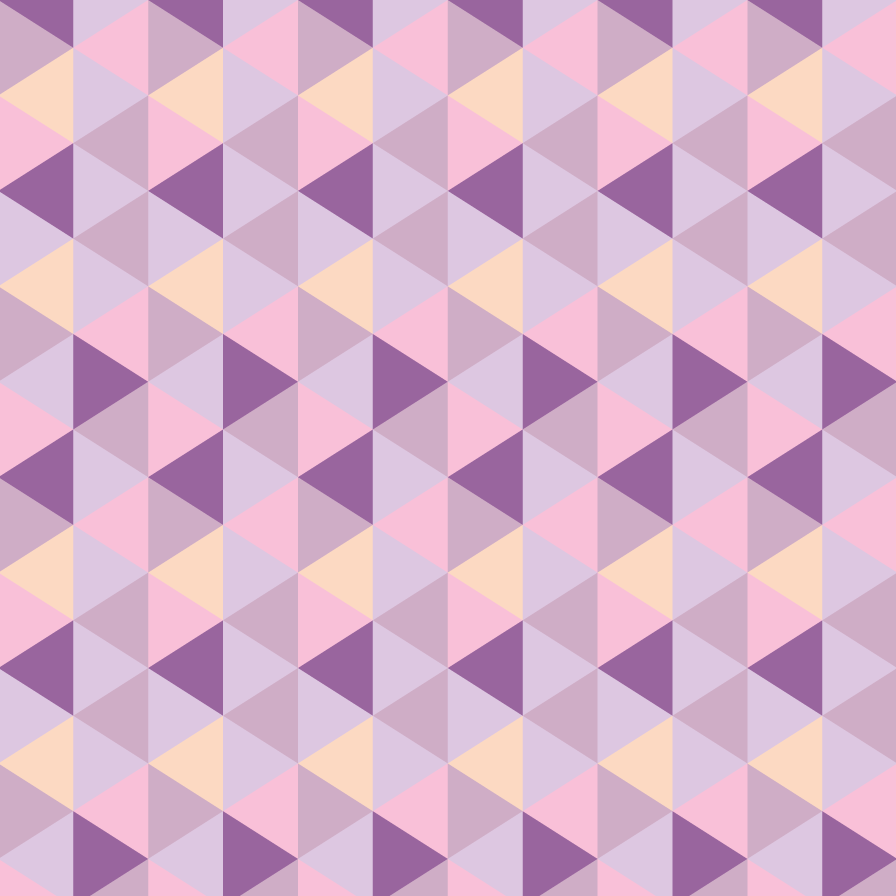
Reproduce this pattern procedurally as a WebGL 1 fragment shader.

```glsl
precision highp float;

uniform vec2 u_resolution;

const vec3 LAVENDER = vec3(0.867, 0.780, 0.882);
const vec3 PINK = vec3(0.976, 0.753, 0.847);
const vec3 MAUVE = vec3(0.812, 0.678, 0.776);
const vec3 PEACH = vec3(0.988, 0.851, 0.761);
const vec3 PURPLE = vec3(0.600, 0.396, 0.620);

// Triangles whose base lies on the centre line of a column pair
vec3 innerColor(bool leftColumn, float row) {
  if (!leftColumn) return row > 3.5 ? PURPLE : LAVENDER;
  if (row > 3.5) return LAVENDER;
  return mod(row, 2.0) < 0.5 ? PURPLE : PEACH;
}

// Triangles whose base lies on the outer sides of a column pair
vec3 outerColor(bool leftColumn, float row) {
  float cycle = mod(row, 3.0);
  if (leftColumn) {
    if (cycle < 0.5) return MAUVE;
    return cycle < 1.5 ? PINK : LAVENDER;
  }
  return cycle < 0.5 ? PINK : MAUVE;
}

vec3 triangleColor(vec2 uv) {
  // One unit is a column pair across, and a triangle side down from the top
  vec2 grid = vec2(uv.x * 5.981 + 0.011, (1.0 - uv.y) * 9.389);
  float across = fract(grid.x);
  bool leftColumn = across < 0.5;

  // Inner triangles are widest on the centre line and meet outer ones on slopes
  float halfHeight = 0.5 - abs(across - 0.5);
  float nearestRow = floor(grid.y + 0.5);
  if (abs(grid.y - nearestRow) < halfHeight) {
    return innerColor(leftColumn, mod(nearestRow, 5.0));
  }
  return outerColor(leftColumn, mod(floor(grid.y), 5.0));
}

void main() {
  // Average a 4 by 4 grid of samples to smooth the edges
  vec3 sum = vec3(0.0);
  for (int j = 0; j < 4; j++) {
    for (int i = 0; i < 4; i++) {
      vec2 offset = (vec2(float(i), float(j)) + 0.5) / 4.0 - 0.5;
      sum += triangleColor((gl_FragCoord.xy + offset) / u_resolution);
    }
  }
  gl_FragColor = vec4(sum / 16.0, 1.0);
}
```
